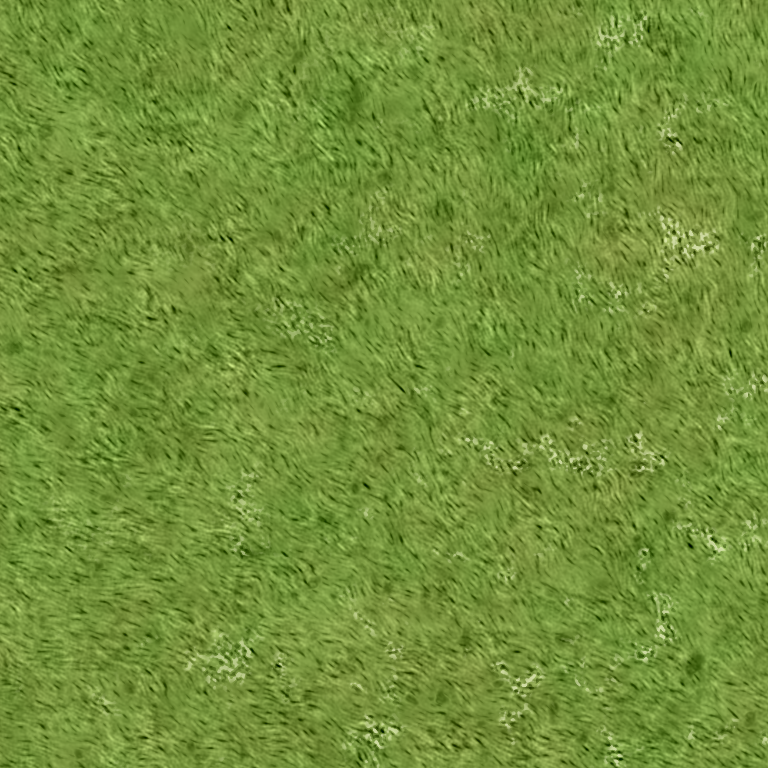
A Shadertoy shader for this texture:

```glsl
// Draws a rough lawn seen from above: short combed blades, dark tufts and pale worn flecks.

// Random gradient for a lattice corner, each component in -1..1.
vec2 cornerGradient(vec2 corner) {
    uvec2 h = uvec2(ivec2(corner) + 4096) * uvec2(1597u, 3571u);
    uint n = (h.x ^ h.y) * 747796405u;
    n = ((n >> 15) ^ n) * 277803737u;
    n = (n >> 13) ^ n;
    return vec2(n & 65535u, n >> 16) / 32767.5 - 1.0;
}

float gradientNoise(vec2 p) {
    vec2 i = floor(p), f = p - i;
    vec2 s = f * f * f * (f * (f * 6.0 - 15.0) + 10.0);
    float a = dot(cornerGradient(i), f);
    float b = dot(cornerGradient(i + vec2(1, 0)), f - vec2(1, 0));
    float c = dot(cornerGradient(i + vec2(0, 1)), f - vec2(0, 1));
    float d = dot(cornerGradient(i + vec2(1, 1)), f - vec2(1, 1));
    return mix(mix(a, b, s.x), mix(c, d, s.x), s.y);
}

// Lean of the grass: shallow at lower left, almost upright at upper right.
vec2 bladeDirection(vec2 uv) {
    float lean = 0.4 + 0.2 * uv.x + 0.35 * uv.y + 0.5 * uv.x * uv.y;
    lean += 0.6 * gradientNoise(uv * 5.0 + 3.0) + 1.1 * gradientNoise(uv * 24.0 + 40.0);
    return vec2(cos(lean), -sin(lean));
}

// Noise smeared along the lean: x holds single blades, y holds locks of them.
vec2 combedGrass(vec2 uv, vec2 direction) {
    vec2 sum = vec2(0);
    float total = 0.0;
    for (int i = -5; i <= 5; i++) {
        float t = float(i) / 5.0;
        float weight = 1.0 - 0.8 * t * t;
        vec2 p = uv + direction * t * 0.0065;
        sum += weight * vec2(gradientNoise(p * 215.0), gradientNoise(p * 95.0 + 17.0));
        total += weight;
    }
    return sum / total;
}

void mainImage(out vec4 fragColor, in vec2 fragCoord) {
    vec2 uv = fragCoord / iResolution.y;
    vec2 grass = combedGrass(uv, bladeDirection(uv));
    float grain = gradientNoise(uv * 230.0 + 71.0);
    float clump = gradientNoise(uv * 62.0 + 44.0);

    // Light and shade of blades, whose contrast comes and goes, over clumps and drifts
    float contrast = 1.0 + 1.3 * gradientNoise(uv * 18.0 + 90.0);
    float tone = contrast * (0.46 * grass.x + 0.22 * grass.y + 0.10 * grain + 0.08 * clump);
    tone += 0.10 * gradientNoise(uv * 30.0 + 9.0) + 0.08 * gradientNoise(uv * 8.0 + 60.0);

    // Small dark tufts with ragged edges, fewer toward the top
    float tuft = gradientNoise(uv * 27.0 + 80.0) + 0.45 * clump + 0.5 * grass.y + 0.3 * grass.x;
    tone -= (0.20 - 0.06 * uv.y) * smoothstep(0.28, 0.56, tuft);

    // Narrow shadowed gaps between blades
    tone -= 0.6 * max(0.0, -grass.x - 0.5 * grass.y - 0.12);

    // Worn patches, thickest at lower right, broken into crisp flecks
    float region = smoothstep(0.25, 1.1, uv.x + 0.6 * (1.0 - uv.y));
    float worn = gradientNoise(uv * 11.0 + 25.0) + 0.6 * gradientNoise(uv * 34.0 + 5.0);
    worn = region * smoothstep(0.15, 0.48, worn + 0.25 * clump);
    float fleck = 0.8 * gradientNoise(uv * 135.0 + 33.0) + 0.8 * grass.x + 0.3 * grain;
    tone -= 0.20 * worn * smoothstep(0.08, 0.28, -fleck);

    // Green ramp with a slight drift between olive and fresh green
    vec3 color = vec3(0.455, 0.570, 0.230) + tone * vec3(1.0, 1.0, 0.85);
    float olive = gradientNoise(uv * 4.0 + 12.0) + 0.7 * gradientNoise(uv * 17.0 + 50.0);
    color += olive * vec3(0.045, -0.01, 0.015);
    color += 0.05 * worn;
    color = mix(color, vec3(0.84, 0.88, 0.67), 0.9 * worn * smoothstep(0.02, 0.24, fleck));

    fragColor = vec4(clamp(color, 0.0, 1.0), 1.0);
}
```
